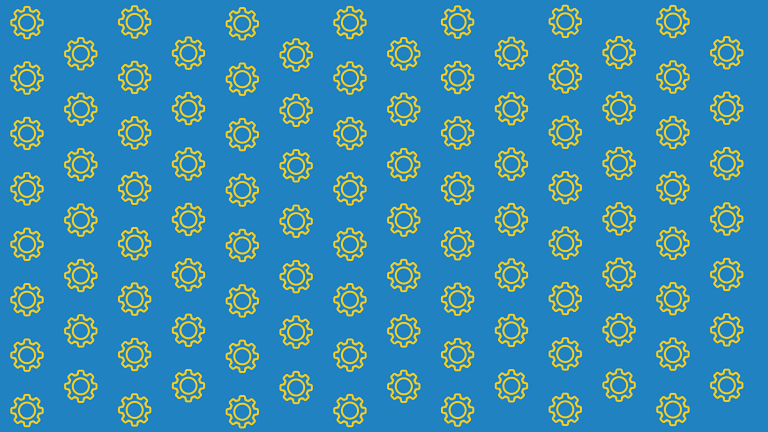
This pattern is drawn by a WebGL 2 fragment shader. Its source:

```glsl
#version 300 es
precision highp float;
// Staggered columns of outlined yellow gears on a flat blue ground.
// Each pixel finds its nearest gear, folds the angle into a single tooth
// sector, and strokes the distance to the gear outline and the hub ring.

uniform vec2 u_resolution;
out vec4 fragColor;

// Colours
const vec3 GROUND = vec3(0.13, 0.51, 0.76);
const vec3 RIM    = vec3(0.05, 0.48, 0.82);
const vec3 YELLOW = vec3(0.96, 0.81, 0.13);

// Layout, in canvas heights, measured from the top left
const float COLUMNS = 14.0;
const float LONG_ROWS = 8.0;                  // even columns; odd ones have one less
const vec2  PITCH = vec2(0.1246, 0.1283);
const vec2  FIRST = vec2(0.0625, 0.0523);
const float STAGGER = 0.0722;                 // drop of the odd columns
const float PAIR_DRIFT[7] = float[7](0.0, -0.0015, 0.0027, 0.0, -0.0012, -0.0028, -0.0024);

// Gear shape, in canvas heights
const float TEETH = 8.0;
const float TIP_RADIUS = 0.0363;
const float BODY_RADIUS = 0.0280;
const float HUB_RADIUS = 0.0186;
const float TOOTH_HALF = 0.0064;              // half width at mid height
const float TOOTH_TAPER = 0.12;
const float CORNER = 0.0022;
const float FILLET = 0.0035;
const float HALF_STROKE = 0.0023;
const float RIM_OFFSET = 0.0046;              // from the stroke centre
const float RIM_HALF = 0.0008;
const float RIM_STRENGTH = 0.8;

const float TAU = 6.2831853;

float smoothUnion(float a, float b, float k) {
    float h = max(k - abs(a - b), 0.0) / k;
    return min(a, b) - 0.25 * h * h * k;
}

// Signed distance to a gear with rounded, tapered teeth
float gearDistance(vec2 p) {
    float sector = TAU / TEETH;
    float angle = atan(p.y, p.x + 1e-7);
    angle -= sector * floor(angle / sector + 0.5);
    vec2 q = length(p) * vec2(cos(angle), abs(sin(angle)));

    float middle = 0.5 * (BODY_RADIUS + TIP_RADIUS);
    float flank = q.y - TOOTH_HALF + TOOTH_TAPER * (q.x - middle);
    vec2 edge = vec2(q.x - TIP_RADIUS, flank) + CORNER;
    float tooth = length(max(edge, 0.0)) + min(max(edge.x, edge.y), 0.0) - CORNER;
    return smoothUnion(length(p) - BODY_RADIUS, tooth, FILLET);
}

// Offset from the centre of the nearest gear
vec2 gearOffset(vec2 p) {
    float column = clamp(floor((p.x - FIRST.x) / PITCH.x + 0.5), 0.0, COLUMNS - 1.0);
    float odd = mod(column, 2.0);
    float top = FIRST.y + odd * STAGGER + PAIR_DRIFT[int(column) / 2];
    float row = clamp(floor((p.y - top) / PITCH.y + 0.5), 0.0, LONG_ROWS - 1.0 - odd);
    return p - vec2(FIRST.x + column * PITCH.x, top + row * PITCH.y);
}

void main() {
    float pixel = 1.0 / u_resolution.y;
    vec2 p = gl_FragCoord.xy * pixel;
    p.y = 1.0 - p.y;

    // Distance to the centre line of the nearest stroke
    vec2 offset = gearOffset(p);
    float hub = abs(length(offset) - HUB_RADIUS);
    float stroke = min(abs(gearDistance(offset)), hub);

    // Deeper blue rim beside the strokes, then the strokes themselves
    float soft = 0.6 * pixel;
    float rim = 1.0 - smoothstep(-soft, soft, abs(stroke - RIM_OFFSET) - RIM_HALF);
    float ink = 1.0 - smoothstep(-soft, soft, stroke - HALF_STROKE);

    vec3 colour = mix(GROUND, RIM, RIM_STRENGTH * rim);
    colour = mix(colour, YELLOW, ink);
    fragColor = vec4(colour, 1.0);
}
```
